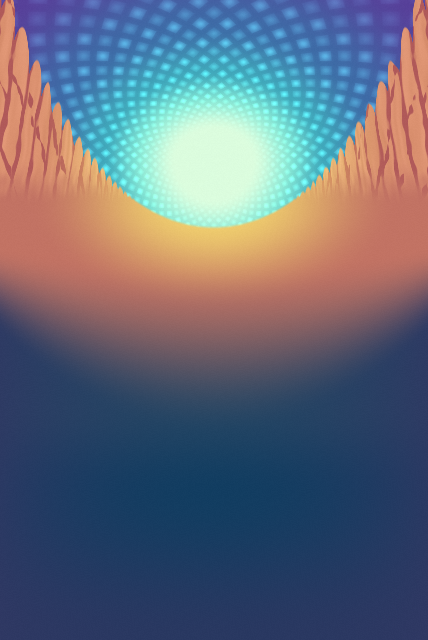
A Shadertoy shader for this background:

```glsl
// A glowing dome of diamond lights above a sunset valley flanked by rock pillars.

float hash(vec2 p) {
    return fract(sin(dot(p, vec2(127.1, 311.7))) * 43758.5);
}

float noise(vec2 p) {
    vec2 i = floor(p), f = fract(p);
    f = f * f * (3.0 - 2.0 * f);
    return mix(mix(hash(i), hash(i + vec2(1, 0)), f.x),
               mix(hash(i + vec2(0, 1)), hash(i + vec2(1, 1)), f.x), f.y);
}

// One staggered log-polar layer: x is the facet, y is the bright core.
vec2 diamonds(vec2 grid) {
    vec2 cell = abs(fract(grid) - 0.5);
    float reach = cell.x + cell.y;
    return vec2(1.0 - smoothstep(0.28, 0.36, reach), exp(-28.0 * dot(cell, cell)));
}

vec3 skyColor(vec2 p) {
    vec2 q = vec2(p.x * 0.8, p.y - 0.375);
    q.y *= q.y > 0.0 ? 0.78 : 1.0;
    float r = length(q);

    vec3 col = mix(vec3(0.86, 0.99, 0.87), vec3(0.52, 0.90, 0.83), smoothstep(0.07, 0.155, r));
    col = mix(col, vec3(0.25, 0.66, 0.73), smoothstep(0.13, 0.21, r));
    col = mix(col, vec3(0.24, 0.42, 0.65), smoothstep(0.19, 0.32, r));
    col = mix(col, vec3(0.34, 0.25, 0.60), smoothstep(0.30, 0.52, r));

    // Rings of lights shrink in proportion to their distance from the core
    vec2 grid = vec2(atan(q.x, -q.y) * 40.0 / 6.28319, log(r + 0.001) * 6.6);
    vec2 light = diamonds(grid) + 0.6 * diamonds(grid + 0.5);
    float strength = smoothstep(0.06, 0.2, r) * (1.0 - 0.6 * smoothstep(0.26, 0.5, r));
    col += strength * (light.x * vec3(0.03, 0.07, 0.07) + light.y * vec3(0.10, 0.25, 0.21));
    return col;
}

vec3 groundColor(vec2 p) {
    float side = 4.0 * p.x * p.x;
    float r = length(vec2(p.x * 0.6, p.y - 0.47));
    vec3 warm = mix(vec3(0.94, 0.81, 0.43), vec3(0.76, 0.45, 0.39), smoothstep(0.04, 0.26, r));
    vec3 deep = mix(vec3(0.14, 0.27, 0.39), vec3(0.07, 0.24, 0.38), smoothstep(0.95, 1.15, p.y));
    deep = mix(deep, vec3(0.16, 0.22, 0.38), smoothstep(1.15, 1.5, p.y));
    deep = mix(deep, vec3(0.19, 0.22, 0.39), 0.8 * side);
    return mix(warm, deep, smoothstep(0.62 - 0.04 * side, 1.02 - 0.24 * side, p.y));
}

void mainImage(out vec4 fragColor, in vec2 fragCoord) {
    // Width spans -0.5 to 0.5; y runs downward from the top edge
    vec2 p = vec2(fragCoord.x / iResolution.x - 0.5,
                  1.5 * (1.0 - fragCoord.y / iResolution.y));
    float pixel = 1.0 / iResolution.x;
    float a = abs(p.x);

    // Leaning pillars narrow toward the middle of the valley
    float leaned = a - 0.35 * a * (p.y - 0.4);
    float row = 9.0 * log(max(leaned - 0.1, 0.02));
    row += 0.25 * (noise(vec2(row * 1.5, p.y * 14.0 + sign(p.x) * 9.0)) - 0.5);
    float id = floor(row), f = fract(row) - 0.5;
    float seed = hash(vec2(id, sign(p.x)));

    // Bowl-shaped horizon with a jagged crest on the cliffs
    float rim = 0.533 - 1.78 * a * a - 2.2 * a * a * a * a;
    rim += 0.3 * max(a - 0.18, 0.0) * (4.0 * f * f - 0.4);
    float land = smoothstep(-2.0 * pixel, 2.0 * pixel, p.y - rim);

    // Sunlit slabs separated by rough vertical and slanting cracks
    float rough = noise(vec2(row * 4.0, p.y * 38.0)) - 0.5;
    float slab = fract(p.y * (4.5 + 2.0 * seed) + seed * 7.0 + f * 0.5);
    float inside = min(0.39 - abs(f), 2.2 * (0.5 - abs(slab - 0.5)) - 0.07 + 0.15 * rough);
    inside += 0.17 * rough;
    float lit = smoothstep(-0.04, 0.04, inside);
    float outer = smoothstep(0.2, 0.42, a);
    vec3 shade = mix(vec3(0.89, 0.65, 0.40), vec3(0.69, 0.35, 0.35), outer);
    vec3 stone = mix(vec3(0.95, 0.79, 0.48), vec3(0.86, 0.57, 0.44), outer);
    stone += 0.06 * (noise(vec2(row * 5.0, p.y * 9.0)) - 0.5);
    vec3 cliff = mix(shade, stone, lit);

    // Mist dissolves the pillar feet into the warm ground
    float mist = smoothstep(0.38, 0.475, p.y + 0.03 * rough);
    float cliffMask = (1.0 - mist) * smoothstep(0.18, 0.23, a);
    vec3 ground = mix(groundColor(p), cliff, cliffMask);

    vec3 col = mix(skyColor(p), ground, land);
    col += 0.012 * (hash(floor(p * 512.0)) - 0.5);
    fragColor = vec4(clamp(col, 0.0, 1.0), 1.0);
}
```
